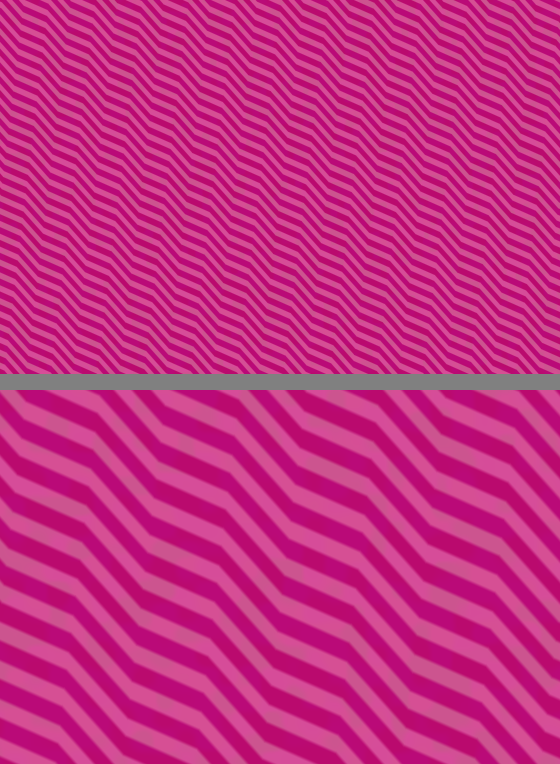
Top: the whole. Bottom: its middle third, enlarged.
Give the GLSL for this pattern, as a WebGL 1 fragment shader.

```glsl
precision highp float;
// Pale pink zigzag stripes descending to the right over deep magenta.

uniform vec2 u_resolution;

// Lengths are fractions of the canvas height.
const float COLUMN_WIDTH = 0.1245;     // one steep plus one shallow stroke, skewed
const float STRIPE_PITCH = 0.0327;     // distance between stripes along a column
const float COLUMN_LEAN = 0.12;        // leftward shift of columns going down
const vec2 ELBOW = vec2(0.701, 0.432); // a steep stroke starts here, y down
const float STEEP_SHARE = 0.48;        // part of a column that is steep
const float STEEP_DROP = 1.80;         // drops in stripe pitches
const float SHALLOW_DROP = 0.83;
const float LIGHT_SHARE = 0.48;        // pale part of each pitch
const float EDGE_SOFTNESS = 0.0019;
const float BLOTCH_SIZE = 0.0190;

const vec3 MAGENTA_WARM = vec3(0.73, 0.04, 0.43);
const vec3 MAGENTA_COOL = vec3(0.73, 0.04, 0.47);
const vec3 PINK_COOL = vec3(0.84, 0.30, 0.60);
const vec3 PINK_WARM = vec3(0.84, 0.31, 0.58);
const vec3 PINK_DULL = vec3(0.80, 0.33, 0.56);

float hash(vec2 p) {
  vec3 q = fract(vec3(p.xyx) * 0.1031);
  q += dot(q, q.yzx + 33.33);
  return fract((q.x + q.y) * q.z);
}

float valueNoise(vec2 p) {
  vec2 cell = floor(p);
  vec2 f = fract(p);
  f = f * f * (3.0 - 2.0 * f);
  float low = mix(hash(cell), hash(cell + vec2(1.0, 0.0)), f.x);
  float high = mix(hash(cell + vec2(0.0, 1.0)), hash(cell + 1.0), f.x);
  return mix(low, high, f.y);
}

// Drop of the zigzag at column position x, in stripe pitches.
float zigzagDrop(float x) {
  float t = fract(x);
  float steep = min(t / STEEP_SHARE, 1.0) * STEEP_DROP;
  float shallow = max((t - STEEP_SHARE) / (1.0 - STEEP_SHARE), 0.0) * SHALLOW_DROP;
  return floor(x) * (STEEP_DROP + SHALLOW_DROP) + steep + shallow;
}

// Gradient of the stripe index over the canvas.
vec2 stripeGradient(float x) {
  float dropRate = fract(x) < STEEP_SHARE
    ? STEEP_DROP / STEEP_SHARE
    : SHALLOW_DROP / (1.0 - STEEP_SHARE);
  float slope = dropRate / COLUMN_WIDTH;
  return vec2(-slope, 1.0 / STRIPE_PITCH - slope * COLUMN_LEAN);
}

void main() {
  vec2 p = gl_FragCoord.xy / u_resolution.y;
  p.y = 1.0 - p.y;

  // Stripe coverage, smoothed by the true distance to its edge.
  vec2 fromElbow = p - ELBOW;
  float column = (fromElbow.x + COLUMN_LEAN * fromElbow.y) / COLUMN_WIDTH;
  float row = fromElbow.y / STRIPE_PITCH - zigzagDrop(column);
  float offset = abs(fract(row + 0.5) - 0.5) - 0.5 * LIGHT_SHARE;
  float edgeDistance = offset / length(stripeGradient(column));
  float softness = max(EDGE_SOFTNESS, 0.65 / u_resolution.y);
  float stripe = 1.0 - smoothstep(-softness, softness, edgeDistance);

  // Faint uneven tinting of both inks.
  float blotch = valueNoise(p / BLOTCH_SIZE);
  float fade = valueNoise(p / BLOTCH_SIZE + 57.0);
  vec3 ground = mix(MAGENTA_WARM, MAGENTA_COOL, smoothstep(0.3, 0.7, blotch));
  vec3 pink = mix(PINK_COOL, PINK_WARM, smoothstep(0.3, 0.7, blotch));
  pink = mix(pink, PINK_DULL, smoothstep(0.45, 0.75, fade));

  gl_FragColor = vec4(mix(ground, pink, stripe), 1.0);
}
```
